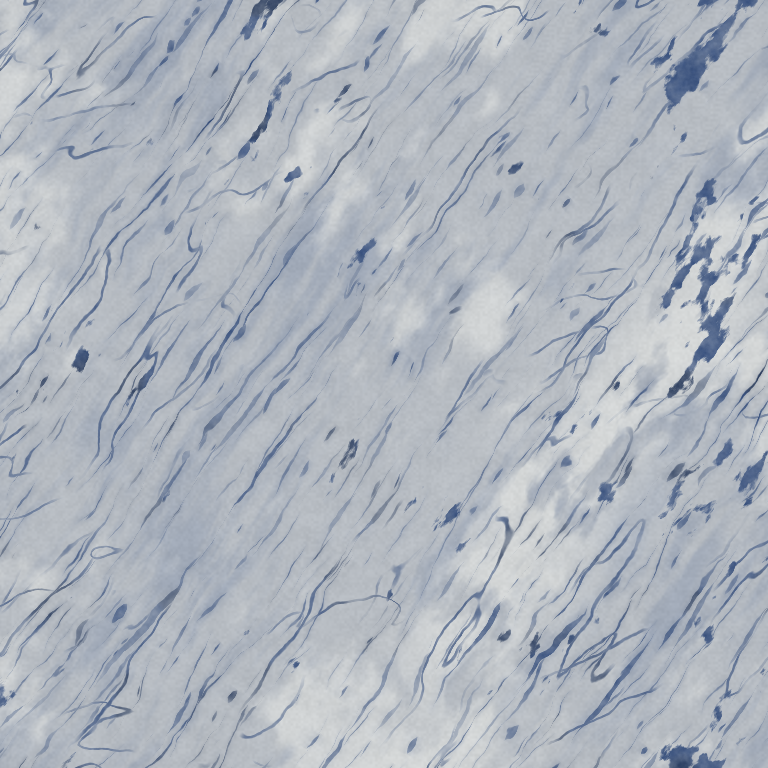
Give the GLSL for this texture, as a Shadertoy shader.

```glsl
// Blue-veined marble: a mottled grey ground crossed by steep diagonal veins.
// Tapered, broken strokes are scattered in a rotated frame (along, across),
// then joined by hairlines, specks, ragged dark clumps and pale patches.

const vec3 GREY = vec3(0.718, 0.738, 0.762);
const vec3 SHADE = vec3(0.635, 0.670, 0.724);
const vec3 PALE = vec3(0.835, 0.845, 0.845);
const vec3 VEIN_BLUE = vec3(0.225, 0.320, 0.495);
const vec3 VEIN_CORE = vec3(0.130, 0.190, 0.300);
const float VEIN_ANGLE = 0.93;

float hash(vec2 p) {
    return fract(sin(dot(p, vec2(127.1, 311.7))) * 43758.5453);
}

float noise(vec2 p) {
    vec2 i = floor(p), f = fract(p);
    f = f * f * (3.0 - 2.0 * f);
    vec2 e = vec2(1.0, 0.0);
    return mix(mix(hash(i), hash(i + e.xy), f.x),
               mix(hash(i + e.yx), hash(i + e.xx), f.x), f.y);
}

float fbm(vec2 p) {
    float sum = 0.0, amp = 0.516;
    for (int i = 0; i < 5; i++) {
        sum += amp * noise(p);
        p = mat2(1.6, 1.2, -1.2, 1.6) * p + 7.3;
        amp *= 0.5;
    }
    return sum;
}

// Stretched noise that keeps its direction in every octave
float streaks(vec2 p) {
    return 0.55 * noise(p) + 0.28 * noise(p * 2.1 + 5.2) + 0.17 * noise(p * 4.3 + 9.7);
}

float band(float x, float width) {
    return exp(-x * x / (width * width));
}

// Tapered vein pieces, one per grid cell, broken along their length
float strokes(vec2 q, vec2 cells, float density, float width, float seed) {
    vec2 cell = floor(q * cells);
    float ragged = max(0.0, 3.6 * streaks(q * vec2(22.0, 75.0) + seed) - 0.95);
    float ink = 0.0;
    for (int j = -1; j <= 1; j++) {
        for (int i = -1; i <= 1; i++) {
            vec2 id = cell + vec2(i, j);
            vec2 key = id + seed;
            if (hash(key + 3.7) > density) continue;
            vec2 centre = id + 0.2 + 0.6 * vec2(hash(key), hash(key + 11.3));
            vec2 d = q - centre / cells;
            float reach = mix(0.3, 0.9, hash(key + 23.9)) / cells.x;
            float taper = max(0.0, 1.0 - d.x * d.x / (reach * reach));
            float across = abs(d.y + 0.24 * (hash(key + 31.1) - 0.5) * d.x);
            float size = width * mix(0.35, 1.3, pow(hash(key + 41.7), 1.5));
            float body = smoothstep(-0.0005, 0.0015, size * taper * ragged - across);
            float halo = 0.30 * exp(-across / (2.0 * size)) * min(ragged, 1.0);
            float strength = mix(0.45, 1.0, hash(key + 53.3));
            ink = max(ink, max(body, halo) * sqrt(taper) * strength);
        }
    }
    return ink;
}

// Even-width line along the middle level of stretched noise
float hairline(vec2 q, vec2 scale, float seed, float width) {
    float step_ = 0.0015;
    float n = streaks(q * scale + seed);
    float slope = (streaks((q + vec2(0.0, step_)) * scale + seed) - n) / step_;
    float away = abs(n - 0.5) / max(abs(slope), 0.2 * scale.y);
    return 1.0 - smoothstep(0.3 * width, width, away);
}

void mainImage(out vec4 fragColor, in vec2 fragCoord) {
    vec2 uv = fragCoord / iResolution.y;

    // Gently bent frame: x along the veins, y across them
    vec2 bend = vec2(fbm(uv * 2.5), fbm(uv * 2.5 + 17.0)) - 0.5;
    vec2 wobble = vec2(fbm(uv * 22.0 + 4.0), fbm(uv * 22.0 + 29.0)) - 0.5;
    vec2 p = uv + 0.085 * bend + 0.014 * wobble;
    vec2 dir = vec2(cos(VEIN_ANGLE), sin(VEIN_ANGLE));
    vec2 q = vec2(dot(p, dir), dot(p, vec2(dir.y, -dir.x)));

    // Zones: a pale diagonal belt and a dark belt near the right side
    float paleZone = band(q.y - 0.38, 0.085) * smoothstep(0.25, 0.5, q.x)
                   * (1.0 - smoothstep(1.0, 1.25, q.x));
    float darkZone = band(p.x - 0.92, 0.065);

    // Mottled ground with sharp-edged pale crystals
    float mottle = fbm(q * vec2(5.0, 10.0) + 2.0);
    float cloud = 0.55 * fbm(uv * 5.0 + 41.0) + 0.45 * fbm(q * vec2(14.0, 24.0) + 47.0);
    float fibre = streaks(q * vec2(9.0, 60.0) + 13.0);
    vec3 color = mix(GREY, SHADE, smoothstep(0.45, 0.72, 0.55 * mottle + 0.45 * fibre));
    float crystal = fbm(q * vec2(11.0, 24.0) + 61.0);
    float pale = 0.85 * smoothstep(0.51, 0.68, cloud)
               + paleZone * smoothstep(0.36, 0.52, crystal);
    color = mix(color, PALE, min(pale, 1.0));

    // Scattered veins, from long to speck, thinning out in calm areas
    float busy = mix(0.55, 1.0, smoothstep(0.38, 0.58, fbm(uv * 3.5 + 77.0)));
    float ink = strokes(q, vec2(2.6, 12.0), 0.50, 0.0036, 5.0);
    ink = max(ink, busy * strokes(q, vec2(6.0, 24.0), 0.42, 0.0030, 71.0));
    ink = max(ink, busy * strokes(q, vec2(13.0, 42.0), 0.36, 0.0022, 113.0));
    ink = max(ink, 0.9 * strokes(q, vec2(45.0, 45.0), 0.12, 0.0034, 137.0));

    // Broken hairlines along the grain and a few steeper branches
    float hairMask = smoothstep(0.45, 0.68, streaks(q * vec2(9.0, 22.0) + 83.0));
    float hair = hairline(q, vec2(2.0, 13.0), 37.0, 0.0026);
    ink = max(ink, 0.75 * hair * hairMask);
    vec2 turned = vec2(q.x + 0.5 * q.y, q.y - 0.5 * q.x);
    float branchMask = smoothstep(0.52, 0.68, fbm(uv * 9.0 + 19.0));
    ink = max(ink, 0.7 * hairline(turned, vec2(4.0, 11.0), 53.0, 0.0028) * branchMask);

    // Ragged clumps, dense in the dark belt and rare elsewhere
    float rough = 0.5 * streaks(q * vec2(8.0, 26.0) + 91.0)
                + 0.5 * fbm(q * vec2(26.0, 60.0) + 97.0);
    float clump = smoothstep(0.0, 0.045, rough - mix(0.69, 0.565, darkZone));
    ink = max(ink, 0.9 * clump);

    // Ink colour, uneven density and fine grain
    ink *= mix(0.55, 1.25, fbm(uv * 70.0));
    float core = smoothstep(0.64, 0.82, noise(uv * 18.0 + 7.0)) * 0.7;
    color = mix(color, mix(VEIN_BLUE, VEIN_CORE, core), clamp(ink, 0.0, 1.0));
    color += 0.035 * (noise(uv * 300.0) - 0.5) + 0.04 * (fbm(uv * 50.0) - 0.5);
    fragColor = vec4(color, 1.0);
}
```
